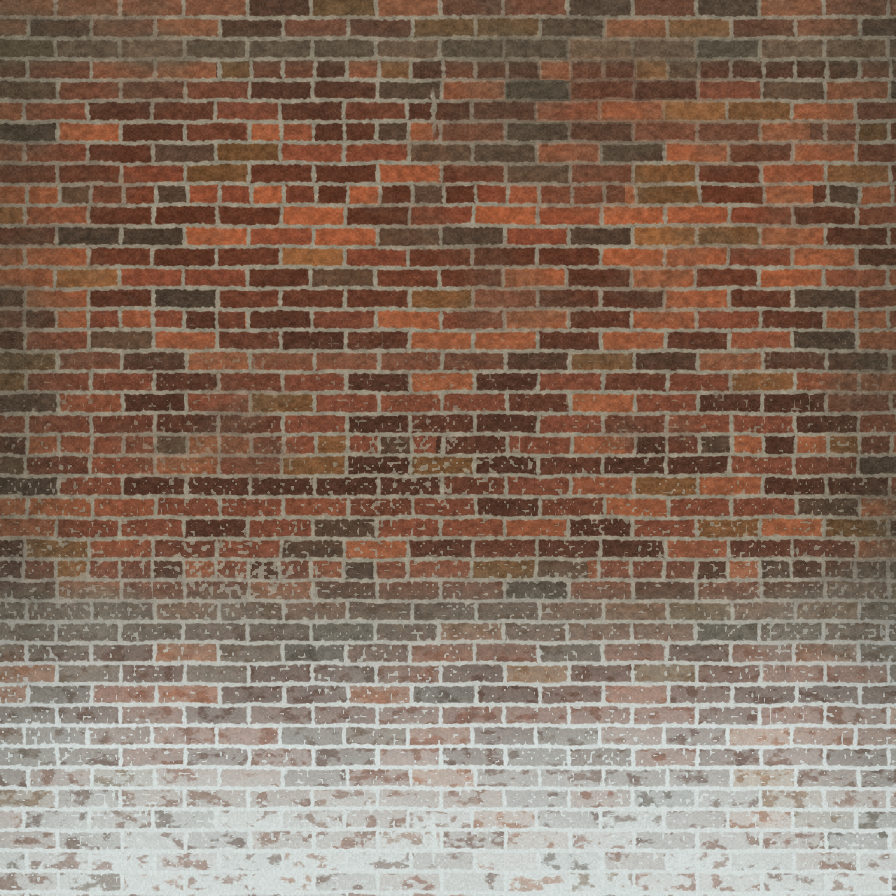
Write a Shadertoy shader that draws this texture.

```glsl
// Weathered red brick wall fading into pale limewash towards the ground
#define ROWS 43.0
#define BRICKS 14.0
#define ROW_SHIFT 0.0078
#define JOINT 0.0023
#define WOBBLE 0.0034
#define WASH_TOP 0.56
#define WASH_END 1.02
#define MORTAR vec3(0.57, 0.54, 0.47)
#define LIME vec3(0.83, 0.86, 0.85)
#define SOOT vec3(0.36, 0.34, 0.28)

float hash(vec2 p) {
    vec3 q = fract(vec3(p.xyx) * 0.1031);
    q += dot(q, q.yzx + 33.33);
    return fract((q.x + q.y) * q.z);
}

float noise(vec2 p) {
    vec2 i = floor(p), f = fract(p);
    f = f * f * (3.0 - 2.0 * f);
    return mix(mix(hash(i), hash(i + vec2(1, 0)), f.x),
               mix(hash(i + vec2(0, 1)), hash(i + vec2(1, 1)), f.x), f.y);
}

float fbm(vec2 p) {
    float sum = 0.0, amp = 0.5;
    for (int i = 0; i < 4; i++) {
        sum += amp * noise(p);
        p = p * 2.03 + 17.3;
        amp *= 0.5;
    }
    return sum / 0.9375;
}

float bell(float x, float centre, float width) {
    float d = (x - centre) / width;
    return exp(-d * d);
}

// Returns the signed distance to the brick edge; id receives row and brick
float brickDistance(vec2 p, out vec2 id) {
    float y = (p.y - ROW_SHIFT) * ROWS + 0.5;
    float row = floor(y);
    // Courses swap their stagger at two levels
    float swap = step(9.0, row) * step(row, 26.5);
    float stagger = 0.40 + 0.5 * mod(row + 1.0 + swap, 2.0);
    stagger += 0.08 * (hash(vec2(row, 3.7)) - 0.5);
    float x = p.x * BRICKS - stagger;
    // Header courses are cut into half bricks along part of their length
    float course = max(1.0 - step(0.5, abs(mod(row, 6.0) - 3.0)),
                       1.0 - step(0.5, abs(row - 6.0)));
    float split = course * step(row, 30.0) * step(hash(vec2(floor(x * 0.34), row)), 0.72);
    float count = 1.0 + split;
    float bx = x * count;
    id = vec2(floor(bx) + 40.0 * split, row);
    vec2 local = abs(vec2(fract(bx), fract(y)) - 0.5);
    vec2 size = 1.0 / vec2(BRICKS * count, ROWS);
    vec2 d = (local - 0.5) * size + JOINT;
    return max(d.x, d.y);
}

vec3 brickColour(vec2 id, vec2 p, float grain) {
    float tone = hash(id * 1.7 + 5.0), kind = hash(id + 31.0);
    float warm = bell(p.y, 0.23, 0.13);
    vec3 c = mix(vec3(0.30, 0.20, 0.155), vec3(0.46, 0.275, 0.205), smoothstep(0.05, 0.65, tone));
    c = mix(c, vec3(0.57, 0.345, 0.235), smoothstep(0.65, 1.0, tone + 0.16 * warm));
    c += warm * vec3(0.055, 0.005, -0.01);
    c = mix(c, vec3(0.50, 0.38, 0.22), 0.5 * step(0.93, kind));
    c = mix(c, vec3(0.25, 0.24, 0.20), 0.65 * step(kind, 0.09));
    return c * (0.78 + 0.44 * grain);
}

void mainImage(out vec4 fragColor, in vec2 fragCoord) {
    vec2 p = fragCoord / iResolution.xy;
    p.y = 1.0 - p.y;
    float px = 1.0 / iResolution.y;

    float grain = fbm(p * vec2(150.0, 210.0));
    float speck = noise(p * 300.0 + 9.0);
    float patches = fbm(p * vec2(7.0, 12.0) + 4.0);
    float side = smoothstep(0.13, 0.0, min(p.x, 1.0 - p.x));

    // Courses with ragged joints
    vec2 id;
    vec2 bend = 0.0022 * vec2(noise(p * 35.0), noise(p * 28.0 + 50.0)) - 0.0011;
    float d = brickDistance(p + bend, id);
    d += WOBBLE * (0.6 * speck + 0.4 * grain - 0.5);
    float joint = smoothstep(-px, px, d);

    // Mortar crumbs, gathered in a few worn areas
    float worn = bell(p.x, 0.27, 0.07) * bell(p.y, 0.64, 0.035)
               + 0.8 * bell(p.x, 0.47, 0.10) * bell(p.y, 0.52, 0.05)
               + 0.9 * bell(p.x, 0.28, 0.035) * bell(p.y, 0.403, 0.01)
               + 0.35 * bell(p.y, 0.62, 0.09);
    float crumbs = smoothstep(0.80, 0.90, speck + 0.22 * worn + 0.25 * (patches - 0.5));
    float run = bell(p.x + 0.006 * grain, 0.487, 0.004)
              * (bell(p.y, 0.125, 0.03) + bell(p.y, 0.935, 0.035));
    joint = max(joint, max(0.8 * crumbs * smoothstep(0.25, 0.55, p.y), smoothstep(0.35, 0.7, run)));

    // Soot bands, dirty sides and grey stains
    float soot = 0.6 * bell(p.y, 0.055, 0.014) + 0.28 * bell(p.y, 0.03, 0.09)
               + 0.62 * bell(p.y, 0.69, 0.04) + 0.28 * bell(p.y, 0.40, 0.012)
               + 0.30 * side + 0.3 * smoothstep(0.55, 0.75, patches);
    vec3 brick = mix(brickColour(id, p, grain), SOOT * (0.8 + 0.4 * grain), clamp(soot, 0.0, 0.75));
    float faded = bell(p.x, 0.70, 0.13) * bell(p.y, 0.09, 0.06) + 0.4 * smoothstep(0.5, 0.7, patches);
    vec3 mortar = MORTAR * (0.84 + 0.32 * grain);
    mortar = mix(mortar, brick, clamp(0.6 * faded + 0.3 * soot, 0.0, 0.7));

    // Limewash, thinner on some bricks and flaked in small spots
    float wash = smoothstep(WASH_TOP, WASH_END, p.y + 0.05 * (patches - 0.5));
    float thin = 0.16 * (hash(id + 71.0) - 0.4) + 0.10 * (hash(vec2(id.y, 8.0)) - 0.5) + 0.10 * side;
    float flakes = smoothstep(0.52, 0.70, fbm(p * vec2(75.0, 115.0) + 30.0));
    float cover = clamp(wash * (0.98 - thin - 0.38 * flakes), 0.0, 1.0);
    brick = mix(brick, LIME, cover);
    mortar = mix(mortar, LIME, clamp(1.3 * wash + 0.2 * smoothstep(0.6, 0.75, p.y), 0.0, 1.0));

    vec3 colour = mix(brick, mortar, joint);
    colour *= 1.0 - 0.13 * side * (1.0 - wash);
    colour += 0.05 * (hash(floor(p * 512.0)) - 0.5);
    fragColor = vec4(clamp(colour, 0.0, 1.0), 1.0);
}
```
